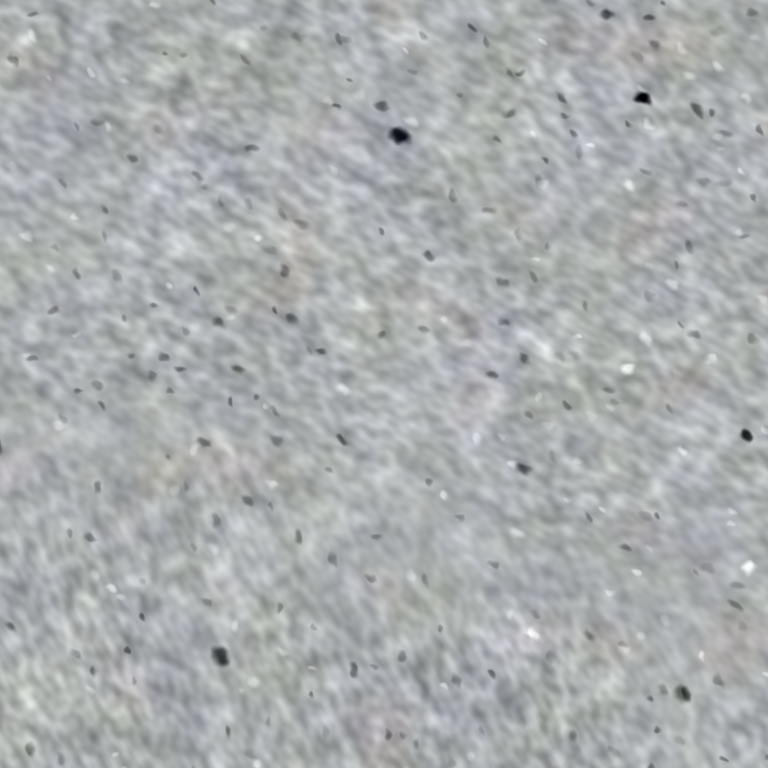
Reproduce this texture procedurally as a WebGL 1 fragment shader.

```glsl
precision highp float;
uniform vec2 u_resolution;

#define GRAIN_SCALE 46.0
#define GRAIN_CONTRAST 0.17
#define FINE_CONTRAST 0.13
#define CLOUD_CONTRAST 0.085
#define STRETCH 1.6
#define UPPER_ANGLE -0.55
#define LOWER_ANGLE -1.05
#define SPECK_DEPTH 0.27
#define PIT_DEPTH 0.62
#define GLINT_LIFT 0.17
#define TINT_AMOUNT 0.045
#define STONE_GREY vec3(0.670, 0.684, 0.688)

float hash(vec2 p) {
  return fract(sin(dot(p, vec2(127.1, 311.7))) * 43758.55);
}

mat2 rotation(float angle) {
  float c = cos(angle), s = sin(angle);
  return mat2(c, -s, s, c);
}

float cornerSlope(vec2 cell, vec2 offset) {
  float angle = 6.2832 * hash(cell);
  return dot(vec2(cos(angle), sin(angle)), offset);
}

// Gradient noise, centred on zero
float noise(vec2 p) {
  vec2 i = floor(p), f = fract(p);
  vec2 u = f * f * f * (f * (f * 6.0 - 15.0) + 10.0);
  vec2 e = vec2(1.0, 0.0);
  float low = mix(cornerSlope(i, f), cornerSlope(i + e, f - e), u.x);
  float high = mix(cornerSlope(i + e.yx, f - e.yx), cornerSlope(i + 1.0, f - 1.0), u.x);
  return mix(low, high, u.y);
}

// Two octaves of grain drawn out along one direction
float grain(vec2 p, float angle) {
  vec2 q = rotation(angle) * p * GRAIN_SCALE;
  q.x /= STRETCH;
  return GRAIN_CONTRAST * noise(q + 17.0) + FINE_CONTRAST * noise(q * 1.9 + 71.0);
}

// Jittered ellipses: one possible mark per cell, with random strength
float scatter(vec2 p, float cells, float chance, vec2 radii, float angle, float seed) {
  vec2 home = floor(p * cells);
  float mask = 0.0;
  for (int y = -1; y <= 1; y++) {
    for (int x = -1; x <= 1; x++) {
      vec2 cell = home + vec2(float(x), float(y));
      vec2 key = cell + seed;
      vec2 centre = (cell + vec2(hash(key + 3.1), hash(key + 7.7))) / cells;
      float turn = angle + 1.4 * (hash(key + 11.3) - 0.5);
      float size = mix(0.65, 1.25, hash(key + 19.9));
      vec2 d = rotation(turn) * (p - centre) / (radii * size);
      float strength = mix(0.35, 1.0, hash(key + 23.5));
      float present = step(hash(key), chance);
      mask = max(mask, present * strength * (1.0 - smoothstep(0.3, 1.2, length(d))));
    }
  }
  return mask;
}

void main() {
  vec2 p = gl_FragCoord.xy / u_resolution.y;

  // Grain turns steeper towards the lower part
  float steep = 1.0 - smoothstep(0.25, 0.6, p.y + 0.25 * p.x + 0.2 * noise(p * 4.0));
  float angle = mix(UPPER_ANGLE, LOWER_ANGLE, steep);
  float fibres = mix(grain(p, UPPER_ANGLE), grain(p, LOWER_ANGLE), steep);
  float roughness = 0.95 + 0.5 * noise(p * 6.0 + 40.0) + 0.15 * steep;
  float shade = fibres * roughness;

  // Soft clouds and pale scuffs
  shade += CLOUD_CONTRAST * (0.6 * noise(p * 5.0 + 9.0) + noise(p * 15.0 + 31.0));
  vec2 along = rotation(angle) * p;
  float scuff = smoothstep(0.3, 0.6, noise(along * vec2(7.0, 15.0) + 53.0));
  shade += scuff * (0.06 + 0.5 * max(fibres, 0.0));

  // Ragged dark specks, deep pits and bright glints
  vec2 ragged = p + 0.005 * vec2(noise(p * 75.0), noise(p * 75.0 + 90.0));
  shade -= SPECK_DEPTH * scatter(ragged, 27.0, 0.27, vec2(0.0095, 0.0055), angle, 5.0);
  shade -= PIT_DEPTH * scatter(ragged, 6.0, 0.14, vec2(0.015, 0.011), angle, 61.0);
  shade += GLINT_LIFT * scatter(ragged, 22.0, 0.2, vec2(0.009, 0.006), angle, 113.0);
  shade += 0.4 * scatter(ragged, 5.0, 0.07, vec2(0.011, 0.010), angle, 207.0);

  // Drift between greenish, bluish and faintly warm grey
  float cool = noise(p * 7.0 + 130.0) + 0.6 * noise(p * 22.0 + 150.0);
  float warm = smoothstep(0.15, 0.55, noise(p * 9.0 + 170.0));
  vec3 tint = cool * vec3(-0.1, -0.15, 0.8) + warm * vec3(0.4, -0.1, -0.15);

  gl_FragColor = vec4(clamp(STONE_GREY + shade + TINT_AMOUNT * tint, 0.0, 1.0), 1.0);
}
```
